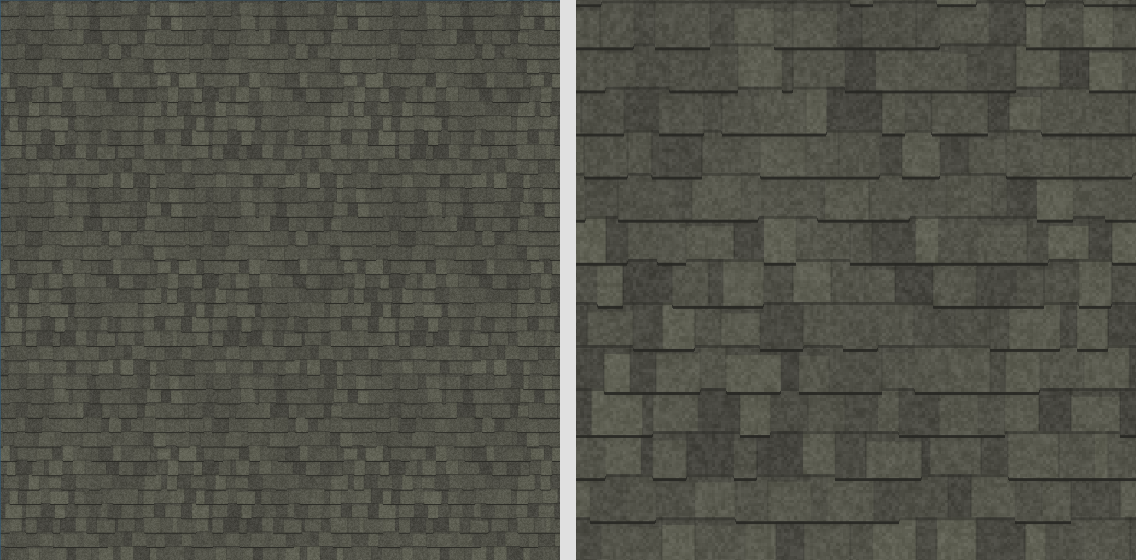
Left, the full canvas; right, a detail of the centre.
Reproduce this texture procedurally as a WebGL 2 fragment shader.

```glsl
#version 300 es
precision highp float;

uniform vec2 u_resolution;
out vec4 fragColor;

const float REPEATS = 3.0;   // identical blocks across and down
const float COURSES = 13.0;  // shingle rows in one block
const float TABS = 16.0;     // tabs per row in one block

const vec3 DARK_SLATE = vec3(0.272, 0.270, 0.246);
const vec3 LIGHT_MOSS = vec3(0.378, 0.382, 0.331);
const vec3 SHADOW = vec3(0.150, 0.150, 0.135);
const vec3 EDGE_BLUE = vec3(0.190, 0.350, 0.470);

float hash(vec2 p) {
    vec3 q = fract(p.xyx * vec3(0.1031, 0.1030, 0.0973));
    q += dot(q, q.yzx + 33.33);
    return fract((q.x + q.y) * q.z);
}

float valueNoise(vec2 p) {
    vec2 i = floor(p);
    vec2 f = fract(p);
    f = f * f * (3.0 - 2.0 * f);
    float low = mix(hash(i), hash(i + vec2(1.0, 0.0)), f.x);
    float high = mix(hash(i + vec2(0.0, 1.0)), hash(i + 1.0), f.x);
    return mix(low, high, f.y);
}

// Random value shared by the same tab in every block
float tabHash(float tab, float course, float seed) {
    return hash(vec2(mod(tab, TABS), mod(course, COURSES)) + seed);
}

// Tone of one tab; some light tabs only begin below the top of the row
float tabTone(float tab, float course, float height, float soft) {
    float alternate = mod(tab + floor(2.0 * tabHash(0.0, course, 71.0)), 2.0);
    float tone = 0.62 * tabHash(tab, course, 5.3) + 0.38 * alternate;
    float late = step(0.72, tabHash(tab, course, 23.7));
    float start = 0.72 + 0.1 * tabHash(tab, course, 41.0);
    float above = smoothstep(start - soft, start + soft, height);
    return mix(tone, min(tone, 0.3), late * above);
}

// How far the lower edge of a tab hangs over the next row
float tabDrop(float tab, float course) {
    float raised = step(0.45, tabHash(tab, course, 57.1));
    return 0.01 + 0.09 * raised;
}

// Returns tone, overhang and seam darkness at x, measured in tabs
vec3 tabAt(float x, float course, float height, vec2 soft) {
    float i = floor(x);
    float offset = x - i - (0.1 + 0.8 * tabHash(i, course, 11.9));
    float side = smoothstep(-soft.x, soft.x, offset);
    float tone = mix(tabTone(i - 1.0, course, height, soft.y),
                     tabTone(i, course, height, soft.y), side);
    float drop = mix(tabDrop(i - 1.0, course), tabDrop(i, course), side);
    float seam = 1.0 - smoothstep(0.01, 0.03 + soft.x, abs(offset));
    return vec3(tone, drop, seam * tabHash(i, course, 83.0));
}

// Mineral granules, fine and coarse
float granules(vec2 uv) {
    float fine = hash(floor(uv * 512.0)) - 0.5;
    float coarse = valueNoise(uv * 310.0) - 0.5;
    return 0.055 * fine + 0.05 * coarse;
}

void main() {
    vec2 uv = gl_FragCoord.xy / u_resolution;
    vec2 scale = REPEATS * vec2(TABS, COURSES);
    vec2 grid = uv * scale;
    vec2 soft = 0.6 * scale / u_resolution;
    float course = floor(grid.y);
    float height = fract(grid.y);

    // Tab of this row, and the one overhanging it
    vec3 tab = tabAt(grid.x, course, height, soft);
    vec3 upper = tabAt(grid.x, course + 1.0, 0.0, soft);
    float lip = 1.0 - upper.y;
    float covered = smoothstep(lip - soft.y, lip + soft.y, height);
    float tone = mix(tab.x, upper.x, covered);
    float seam = mix(tab.z, upper.z, covered);

    // Granular surface with faint broad weathering
    vec3 color = mix(DARK_SLATE, LIGHT_MOSS, tone);
    color += granules(uv);
    color *= 1.0 + 0.05 * (valueNoise(uv * 9.0) - 0.5);
    color *= 1.0 - 0.14 * seam;

    // Hard line under the lip, then a soft falloff
    float below = lip - height;
    float line = smoothstep(-soft.y, soft.y, below)
               * (1.0 - smoothstep(0.07 - soft.y, 0.07 + soft.y, below));
    float falloff = (1.0 - covered) * exp(-9.0 * max(below, 0.0));
    float strength = mix(0.45, 0.9, smoothstep(0.01, 0.1, upper.y));
    color = mix(color, SHADOW, strength * max(line, 0.28 * falloff));

    // Thin blue rim on the left and top
    vec2 pixel = 1.0 / u_resolution;
    vec2 rim = clamp((1.0 / 768.0 - vec2(uv.x, 1.0 - uv.y)) / pixel + 0.5, 0.0, 1.0);
    color = mix(color, EDGE_BLUE, max(0.85 * rim.x, 0.6 * rim.y));

    fragColor = vec4(color, 1.0);
}
```
